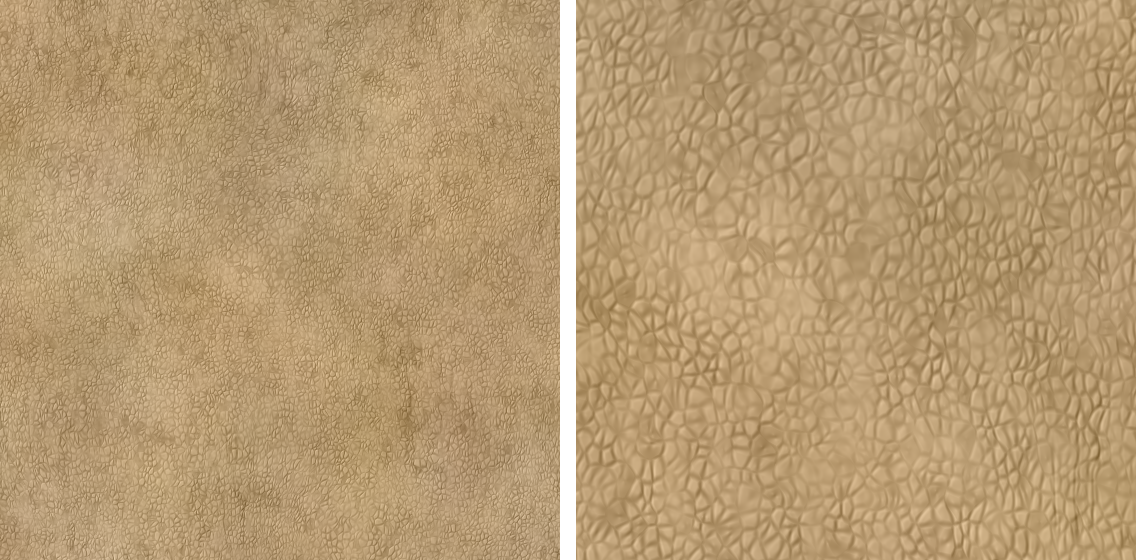
Left, the full canvas; right, a detail of the centre.
Give the GLSL for this texture, as a three.js fragment shader.

```glsl
// Tan leather: fine upright pebbles parted by uneven creases, over soft stains.
// Warped cellular noise gives the height of the grain, a slope term lights it,
// and layered value noise mottles the tone and the hue.

#define HIDE_COLOR vec3(0.708, 0.598, 0.440)
#define GRAIN_CELLS vec2(142.0, 94.0)
#define GRAIN_CONTRAST 0.095
#define RELIEF 0.078
#define LIGHT_STEP vec2(-0.0014, 0.0011)
#define BEND 0.040
#define WRINKLE_DEPTH 0.55
#define MOTTLE 0.145
#define STAIN 0.028
#define HUE_SHIFT 0.050
#define PORE_NOISE 0.060

varying vec2 vUv;

vec2 hash2(vec2 p) {
  vec3 q = fract(vec3(p.xyx) * vec3(0.1031, 0.1030, 0.0973));
  q += dot(q, q.yzx + 33.33);
  return fract((q.xx + q.yz) * q.zy);
}

float noise(vec2 p) {
  vec2 cell = floor(p);
  vec2 f = fract(p);
  f = f * f * (3.0 - 2.0 * f);
  float low = mix(hash2(cell).x, hash2(cell + vec2(1.0, 0.0)).x, f.x);
  float high = mix(hash2(cell + vec2(0.0, 1.0)).x, hash2(cell + 1.0).x, f.x);
  return mix(low, high, f.y);
}

float fbm(vec2 p) {
  float sum = 0.0;
  float weight = 0.5;
  for (int i = 0; i < 5; i++) {
    sum += weight * noise(p);
    p = mat2(1.6, 1.2, -1.2, 1.6) * p + 17.3;
    weight *= 0.5;
  }
  return sum / 0.96875;
}

// Gap between the nearest and second nearest cell centre: zero on a crease.
float cellGap(vec2 p) {
  vec2 cell = floor(p);
  vec2 f = fract(p);
  float nearest = 8.0;
  float second = 8.0;
  for (int y = -1; y <= 1; y++) {
    for (int x = -1; x <= 1; x++) {
      vec2 offset = vec2(float(x), float(y));
      float d = length(offset + hash2(cell + offset) - f);
      second = min(second, max(nearest, d));
      nearest = min(nearest, d);
    }
  }
  return second - nearest;
}

// Bends the grain so that its direction drifts across the hide.
vec2 bend(vec2 p) {
  vec2 broad = vec2(noise(p * 6.0 + 3.7), noise(p * 6.0 + 41.2)) - 0.5;
  vec2 fine = vec2(noise(p * 70.0 + 9.1), noise(p * 70.0 + 63.5)) - 0.5;
  return p + BEND * broad + 0.006 * fine;
}

float grainHeight(vec2 uv) {
  vec2 p = bend(uv);
  float pebble = smoothstep(0.0, 0.58, cellGap(p * GRAIN_CELLS));
  float depth = mix(0.3, 1.25, noise(p * vec2(75.0, 45.0) + 5.0));

  // Longer wrinkles run upright in patches.
  float ridge = abs(noise(p * vec2(68.0, 19.0) + 21.0) - 0.5);
  float wrinkle = 1.0 - smoothstep(0.0, 0.14, ridge);
  float patches = smoothstep(0.3, 0.75, noise(p * 8.0 + 80.0));
  return mix(1.0, pebble, depth) - WRINKLE_DEPTH * wrinkle * patches;
}

void main() {
  // Grain, lit from the upper left
  float height = grainHeight(vUv);
  float slope = height - grainHeight(vUv + LIGHT_STEP);
  float tone = GRAIN_CONTRAST * (height - 0.50) + RELIEF * slope;

  // Pores and broad stains
  tone += PORE_NOISE * (noise(vUv * vec2(260.0, 220.0)) - 0.5);
  float cloud = fbm(vUv * vec2(7.0, 8.0) + 12.0);
  float stain = smoothstep(0.55, 0.78, fbm(vUv * vec2(6.0, 8.0) + 55.0));
  tone += MOTTLE * (cloud - 0.5) - STAIN * (stain - 0.18);

  // Warm and yellowish drifts of hue
  float warmth = HUE_SHIFT * (fbm(vUv * 5.0 + 91.0) - 0.5);
  float yellow = HUE_SHIFT * (fbm(vUv * 6.0 + 132.0) - 0.5);
  vec3 hue = vec3(0.5, -0.3, -0.6) * warmth + vec3(0.1, 0.2, -1.0) * yellow;

  gl_FragColor = vec4(HIDE_COLOR + tone * vec3(1.0, 1.0, 1.03) + hue, 1.0);
}
```
